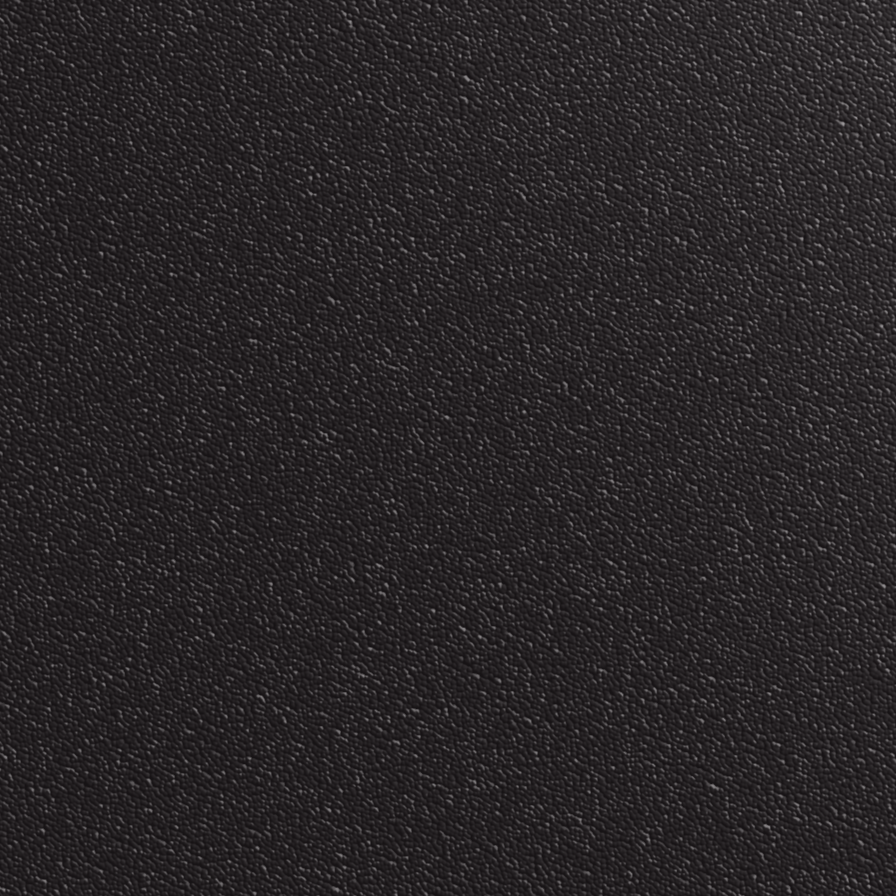
Write a Shadertoy shader that draws this texture.

```glsl
// Fine-grained black leather lit softly from the upper right
const float GRAINS = 192.0;              // pebbles across the canvas
const float ROUNDNESS = 12.0;            // higher gives crisper creases
const float JITTER = 0.74;               // irregularity of pebble centres
const float WARP = 0.25;                 // bending of the grain, in pebbles
const float LATTICE_ANGLE = 0.42;        // turns the pebble rows off the axes
const float SOFTNESS = 0.0021;           // blur width, in canvas units
const vec2 LIGHT_DIR = vec2(0.70, 0.71);
const float BASE_SHADE = 0.123;
const float SHEEN = 0.054;               // extra light in the upper right corner
const float RELIEF = 0.125;              // contrast of lit and shaded flanks
const float GLINT = 0.37;                // brightness of the small highlights
const float DARKEST = 0.08;
const vec3 WARM_TINT = vec3(0.008, -0.006, 0.001);
const int SAMPLES = 3;                   // supersampling per axis

vec3 hash32(vec2 p) {
    vec3 q = fract(p.xyx * vec3(0.1031, 0.1030, 0.0973));
    q += dot(q, q.yxz + 33.33);
    return fract((q.xxy + q.yzz) * q.zyx);
}

float valueNoise(vec2 p) {
    vec2 i = floor(p), f = fract(p);
    f = f * f * (3.0 - 2.0 * f);
    float low = mix(hash32(i).x, hash32(i + vec2(1, 0)).x, f.x);
    float high = mix(hash32(i + vec2(0, 1)).x, hash32(i + vec2(1, 1)).x, f.x);
    return mix(low, high, f.y);
}

// Smooth relief on staggered rows: xy = offset from pebble centre, z = gloss
vec3 pebbles(vec2 p) {
    vec3 sum = vec3(0.0);
    float total = 0.0;
    for (int y = -1; y <= 1; y++) {
        float row = floor(p.y) + float(y);
        float stagger = 0.5 * mod(row, 2.0);
        for (int x = -1; x <= 1; x++) {
            vec2 id = vec2(floor(p.x - stagger) + float(x), row);
            vec3 rnd = hash32(id + 457.0);
            vec2 centre = id + vec2(stagger, 0.0) + 0.5 + JITTER * (rnd.xy - 0.5);
            vec2 offset = p - centre;
            float weight = exp(-ROUNDNESS * dot(offset, offset));
            sum += weight * vec3(offset, rnd.z);
            total += weight;
        }
    }
    return sum / max(total, 1e-6);
}

float leather(vec2 uv) {
    float c = cos(LATTICE_ANGLE), s = sin(LATTICE_ANGLE);
    mat2 turn = mat2(c, s, -s, c);
    vec2 p = turn * uv * GRAINS;
    p += WARP * (vec2(valueNoise(p * 0.6), valueNoise(p * 0.6 + 71.0)) - 0.5);
    vec3 grain = pebbles(p);
    float slope = dot(grain.xy, turn * LIGHT_DIR);

    // Broad light falling off from the upper right corner
    float glow = pow(clamp(dot(uv, vec2(0.58, 0.42)), 0.0, 1.0), 2.8);
    float shade = BASE_SHADE + SHEEN * glow;

    // Shaded flanks, dark creases and scattered glints
    shade += RELIEF * (1.0 + 0.3 * glow) * slope;
    shade -= 0.05 * dot(grain.xy, grain.xy);
    float facing = smoothstep(0.08, 0.36, slope);
    float gloss = mix(grain.z * grain.z * grain.z, grain.z, 0.2 + 0.3 * glow);
    shade += GLINT * facing * gloss * (0.9 + 0.2 * glow);
    return max(shade, DARKEST);
}

void mainImage(out vec4 fragColor, in vec2 fragCoord) {
    vec2 uv = fragCoord / iResolution.y;
    float footprint = max(SOFTNESS, 1.0 / iResolution.y);
    float shade = 0.0;
    for (int j = 0; j < SAMPLES; j++) {
        for (int i = 0; i < SAMPLES; i++) {
            vec2 subpixel = (vec2(i, j) + 0.5) / float(SAMPLES) - 0.5;
            shade += leather(uv + subpixel * footprint);
        }
    }
    shade /= float(SAMPLES * SAMPLES);
    fragColor = vec4(vec3(shade) + WARM_TINT, 1.0);
}
```
